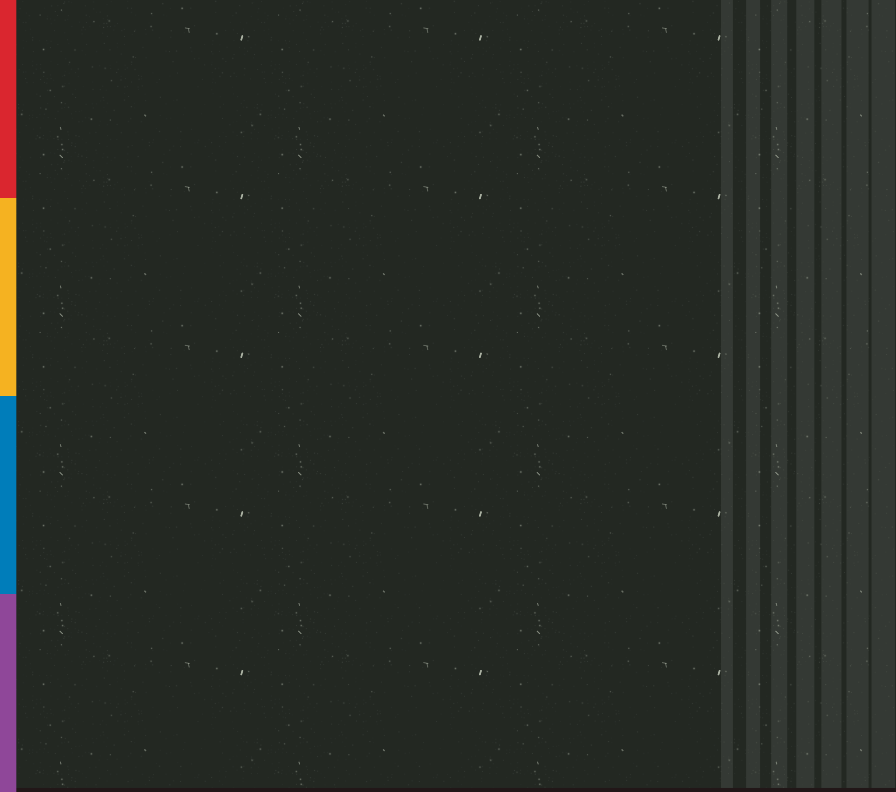
A Shadertoy shader for this background:

```glsl
// Charcoal wall with repeating pale dust, a four-colour strip on the left
// and a run of widening vertical bars on the right. Lengths are in canvas
// widths, measured from the top left; the dust wraps inside one tile.

#define TILE vec2(0.2663, 0.1771)
#define STRIP_WIDTH 0.0182
#define BARS_START 0.8047
#define BAR_PERIOD 0.0280
#define BAR_WIDTH 0.0133
#define BAR_GROWTH 0.00228
#define BASE_LINE 0.0045
#define DUST_COLOR vec3(0.80, 0.83, 0.76)

const vec3 charcoal = vec3(0.137, 0.157, 0.135);
const vec3 barGrey  = vec3(0.204, 0.224, 0.202);
const vec3 maroon   = vec3(0.135, 0.090, 0.095);
const vec3 red      = vec3(0.855, 0.150, 0.185);
const vec3 yellow   = vec3(0.960, 0.700, 0.130);
const vec3 blue     = vec3(0.000, 0.490, 0.730);
const vec3 purple   = vec3(0.560, 0.280, 0.600);

vec3 hash3(vec2 p) {
    vec3 h = fract(p.xyx * vec3(0.1031, 0.1030, 0.0973));
    h += dot(h, h.yxz + 33.33);
    return fract((h.xxy + h.yzz) * h.zyx);
}

// 1 past the edge, 0 before it, blended over one pixel
float edge(float at, float x, float px) {
    return clamp((x - at) / px + 0.5, 0.0, 1.0);
}

// Short stroke through a centre, repeated in every tile
float fleck(vec2 q, vec2 centre, vec2 halfStroke, float radius, float px) {
    vec2 d = q - centre;
    d -= TILE * round(d / TILE);
    float along = clamp(dot(d, halfStroke) / dot(halfStroke, halfStroke), -1.0, 1.0);
    float dist = length(d - halfStroke * along);
    return 1.0 - smoothstep(radius - 0.5 * px, radius + 0.5 * px, dist);
}

// One jittered speck in some cells of the tile, densest in one column
float specks(vec2 q, vec2 cells, float density, float radius, float px) {
    vec2 grid = mod(q, TILE) / TILE * cells;
    vec2 id = floor(grid);
    vec3 place = hash3(id + cells.yx);
    vec3 look = hash3(id + cells + 71.0);
    vec2 d = (fract(grid) - 0.25 - 0.5 * place.xy) * TILE / cells;
    float crowd = 0.75 + 0.35 * cos(6.2832 * (id.x / cells.x - 0.25));
    float shown = step(place.z, density * crowd);
    float size = max(radius * (0.6 + 0.6 * look.x), 0.5 * px);
    return shown * (0.25 + 0.75 * look.y * look.y) * exp(-dot(d, d) / (size * size));
}

void mainImage(out vec4 fragColor, in vec2 fragCoord) {
    float px = 1.0 / iResolution.x;
    vec2 q = vec2(fragCoord.x, iResolution.y - fragCoord.y) * px;
    float height = iResolution.y * px;

    // Bars start at a fixed pitch and widen towards the right
    float index = floor((q.x - BARS_START) / BAR_PERIOD + 0.05);
    float local = q.x - BARS_START - index * BAR_PERIOD;
    float width = BAR_WIDTH + BAR_GROWTH * index;
    float bar = edge(0.0, local, px) * (1.0 - edge(width, local, px));
    vec3 color = mix(charcoal, barGrey, bar * step(0.0, index));

    // Fine grain and brighter scattered dust
    float dust = 0.10 * specks(q, vec2(68.0, 45.0), 0.20, 0.0007, px);
    dust += 0.45 * specks(q, vec2(40.0, 27.0), 0.065, 0.0009, px);

    // Larger scratches: a bright sliver, a hook and a small cluster
    dust += 0.80 * fleck(q, vec2(0.5362, 0.3965), vec2(0.0006, -0.0020), 0.0010, px);
    dust += 0.35 * fleck(q, vec2(0.4753, 0.3858), vec2(0.0022, 0.0004), 0.0006, px);
    dust += 0.35 * fleck(q, vec2(0.4770, 0.3884), vec2(0.0004, 0.0018), 0.0006, px);
    dust += 0.55 * fleck(q, vec2(0.3346, 0.3516), vec2(0.0013, 0.0013), 0.0006, px);
    dust += 0.45 * fleck(q, vec2(0.6003, 0.3203), vec2(0.0003, 0.0010), 0.0006, px);
    dust += 0.40 * fleck(q, vec2(0.4284, 0.3060), vec2(0.0004, 0.0004), 0.0008, px);
    color = mix(color, DUST_COLOR, clamp(dust, 0.0, 1.0));

    // Dark line along the foot
    color = mix(color, maroon, edge(height - BASE_LINE, q.y, px));

    // Four equal blocks down the left side
    float block = q.y / height;
    float soft = px / height;
    vec3 strip = mix(red, yellow, edge(0.25, block, soft));
    strip = mix(strip, blue, edge(0.50, block, soft));
    strip = mix(strip, purple, edge(0.75, block, soft));
    color = mix(strip, color, edge(STRIP_WIDTH, q.x, px));

    fragColor = vec4(color, 1.0);
}
```
